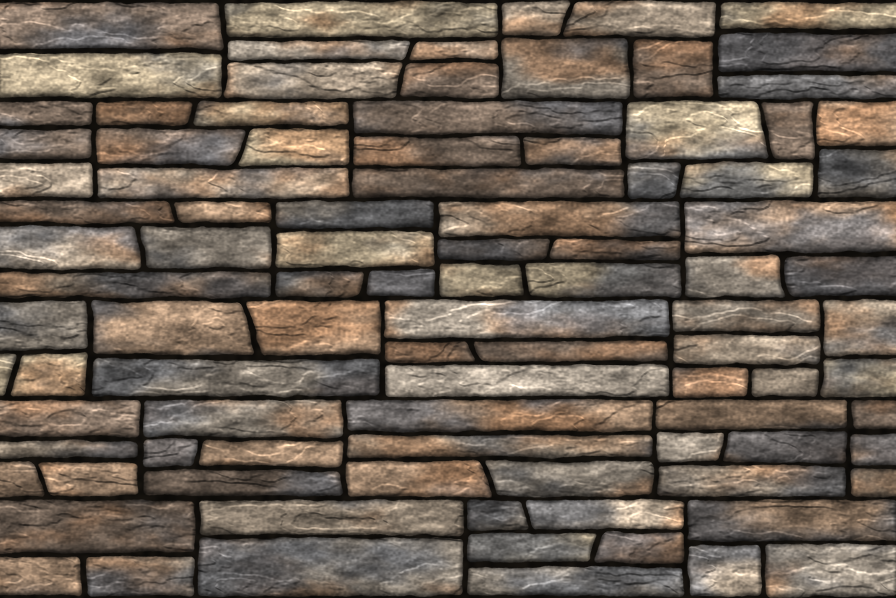
Give the GLSL for this texture, as a Shadertoy shader.

```glsl
const float COURSES = 6.0;       // courses per canvas height
const float SPAN = 1.95;         // width of one run of panels
const float PANELS = 5.0;        // panels in a run
const vec3 JOINT = vec3(0.065, 0.055, 0.042);
const vec3 RUST = vec3(0.63, 0.46, 0.33);
const vec3 SLATE = vec3(0.36, 0.37, 0.39);

struct Stone {
    vec2 lo;
    vec2 hi;
    vec2 pos;
    float seed;
};

float hash(vec2 p) {
    vec3 q = fract(p.xyx * 0.1031);
    q += dot(q, q.yzx + 33.33);
    return fract((q.x + q.y) * q.z);
}

float noise(vec2 p) {
    vec2 i = floor(p), f = fract(p);
    f = f * f * (3.0 - 2.0 * f);
    return mix(mix(hash(i), hash(i + vec2(1, 0)), f.x),
               mix(hash(i + vec2(0, 1)), hash(i + vec2(1, 1)), f.x), f.y);
}

float fbm(vec2 p) {
    float sum = 0.0, amp = 0.52;
    for (int i = 0; i < 5; i++) {
        sum += amp * noise(p);
        p = mat2(1.9, 0.5, -0.5, 1.9) * p + 17.3;
        amp *= 0.5;
    }
    return sum;
}

// Position of cut k among n uneven parts; the outer ends stay fixed.
float cut(float k, float n, float jitter, float seed) {
    float inner = step(0.5, k) * step(k, n - 0.5);
    return (k + inner * jitter * (hash(vec2(k, seed)) - 0.5)) / n;
}

// Part of 0..1 that holds t: index, start, end.
vec3 part(float t, float n, float jitter, float seed) {
    float k = clamp(floor(t * n), 0.0, n - 1.0);
    if (t < cut(k, n, jitter, seed)) k -= 1.0;
    else if (t >= cut(k + 1.0, n, jitter, seed)) k += 1.0;
    return vec3(k, cut(k, n, jitter, seed), cut(k + 1.0, n, jitter, seed));
}

float childSeed(float k, float seed) {
    return 1.0 + floor(971.0 * hash(vec2(k + 41.0, seed + 7.0)));
}

// Courses hold panels, panels hold layers, layers hold one or two stones.
Stone findStone(vec2 p) {
    float course = floor(p.y * COURSES);
    float rise = fract(p.y * COURSES);
    float shift = SPAN * hash(vec2(course, 63.0));
    float run = floor((p.x + shift) / SPAN);
    float seed = childSeed(course, 31.0 + run * 13.0);

    vec3 panel = part(fract((p.x + shift) / SPAN), PANELS, 0.62, seed);
    float left = (run + panel.y) * SPAN - shift;
    float width = (panel.z - panel.y) * SPAN;
    seed = childSeed(panel.x, seed);

    float layers = 2.0 + step(0.42, hash(vec2(seed, 3.0)));
    vec3 layer = part(rise, layers, 0.5, seed);
    seed = childSeed(layer.x, seed);

    // Inner joints lean, fading to upright at the panel sides.
    float t = (p.x - left) / width;
    float lean = (hash(vec2(seed, 9.0)) - 0.5) * 0.35;
    t += lean * 4.0 * t * (1.0 - t) * (rise - 0.5 * (layer.y + layer.z));
    float count = 1.0 + step(0.58, hash(vec2(seed, 5.0)));
    vec3 block = part(t, count, 0.95, seed);

    vec2 lo = vec2(left + width * block.y, (course + layer.y) / COURSES);
    vec2 hi = vec2(left + width * block.z, (course + layer.z) / COURSES);
    return Stone(lo, hi, vec2(left + width * t, p.y), childSeed(block.x, seed));
}

float roundedBox(vec2 p, vec2 halfSize, float radius) {
    vec2 q = abs(p) - halfSize + radius;
    return length(max(q, 0.0)) + min(max(q.x, q.y), 0.0) - radius;
}

// Rough split face with broken ledges.
float relief(vec2 p, float seed) {
    vec2 q = p * vec2(15.0, 27.0) + seed * vec2(1.7, 2.3);
    float ledge = fbm(q * vec2(0.4, 0.6) + 5.0);
    return fbm(q) + 0.16 * smoothstep(0.46, 0.5, ledge)
                  + 0.12 * smoothstep(0.58, 0.61, ledge);
}

vec3 stoneTint(float pick) {
    vec3 tints[5] = vec3[5](vec3(0.67, 0.61, 0.51), vec3(0.58, 0.54, 0.49),
                            vec3(0.61, 0.51, 0.42), vec3(0.46, 0.40, 0.35),
                            vec3(0.63, 0.57, 0.50));
    return tints[int(min(pick * 5.0, 4.0))];
}

vec3 stoneColor(vec2 p, float seed) {
    vec2 q = p + seed * vec2(0.37, 0.53);
    vec3 color = stoneTint(hash(vec2(seed, 11.0)));
    // Mineral stains
    color = mix(color, RUST, 0.6 * smoothstep(0.48, 0.72, fbm(q * vec2(5.0, 11.0))));
    color = mix(color, SLATE, 0.75 * smoothstep(0.52, 0.72, fbm(q * vec2(4.0, 8.0) + 23.0)));
    // Mottling and grain
    color *= 0.55 + 0.9 * fbm(q * vec2(22.0, 48.0));
    color *= 0.86 + 0.28 * noise(q * 230.0);
    return color * mix(0.82, 1.18, hash(vec2(seed, 19.0)));
}

void mainImage(out vec4 fragColor, in vec2 fragCoord) {
    vec2 p = fragCoord / iResolution.y;
    vec2 wobble = vec2(noise(p * 24.0), noise(p * vec2(13.0, 22.0) + 50.0)) - 0.5;
    Stone s = findStone(p + wobble * vec2(0.006, 0.004));

    // Worn outline
    vec2 gap = vec2(0.0025, 0.002) + 0.0025 * hash(vec2(s.seed, 27.0));
    float d = roundedBox(s.pos - 0.5 * (s.lo + s.hi), 0.5 * (s.hi - s.lo) - gap, 0.007);
    d += 0.007 * (fbm(p * 38.0 + s.seed) - 0.48);
    float soft = max(0.0014, 0.8 / iResolution.y);
    float face = 1.0 - smoothstep(-soft, soft, d);

    // Light from above, with dark undersides
    float slope = relief(p, s.seed) - relief(p + vec2(-0.0012, 0.003), s.seed);
    float light = clamp(1.0 + 2.8 * slope, 0.45, 1.55);
    light *= mix(0.55, 1.0, smoothstep(0.0, 0.009, -d));
    light *= mix(0.72, 1.0, smoothstep(0.0, 0.022, s.pos.y - s.lo.y));
    light *= 1.0 + 0.18 * (1.0 - smoothstep(0.004, 0.018, s.hi.y - s.pos.y));

    vec3 color = stoneColor(p, s.seed) * light;
    vec3 joint = JOINT * (0.6 + 0.8 * noise(p * 90.0));
    fragColor = vec4(mix(joint, color, face), 1.0);
}
```
